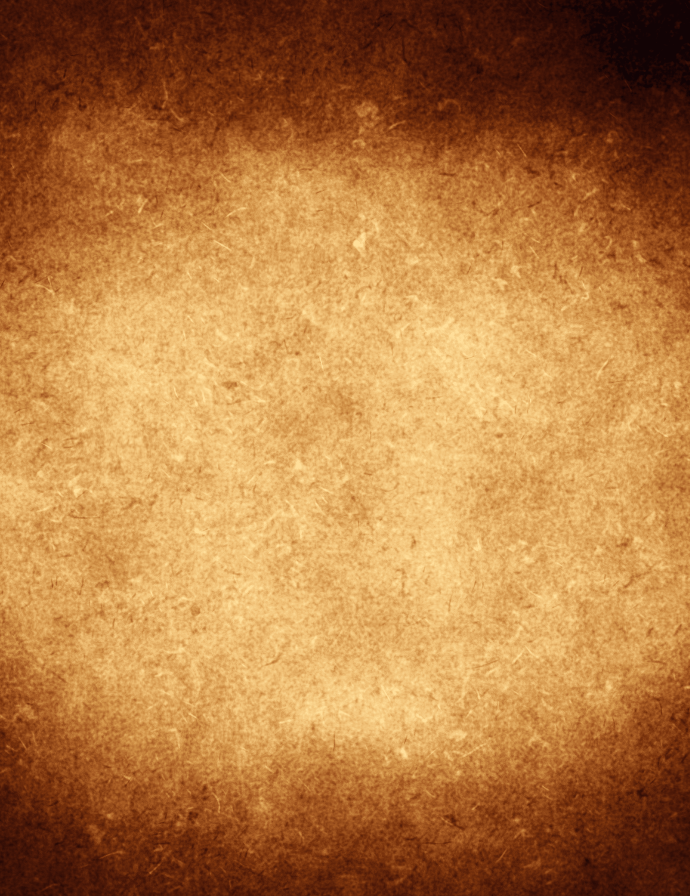
A WebGL 1 fragment shader for this background:

```glsl
precision highp float;
// Weathered parchment backdrop: a warm golden centre with scorched edges.
// A tone field (vignette, soft glows, warped gradient noise, flecks, grain)
// is built first and then coloured through a brown-to-gold ramp.
uniform vec2 u_resolution;

vec2 hashGradient(vec2 cell) {
  vec3 h = fract(vec3(cell.xyx) * vec3(0.1031, 0.1030, 0.0973));
  h += dot(h, h.yzx + 33.33);
  return fract((h.xx + h.yz) * h.zy) * 2.0 - 1.0;
}

float gradientNoise(vec2 p) {
  vec2 i = floor(p);
  vec2 f = p - i;
  vec2 w = f * f * f * (f * (f * 6.0 - 15.0) + 10.0);
  float a = dot(hashGradient(i), f);
  float b = dot(hashGradient(i + vec2(1.0, 0.0)), f - vec2(1.0, 0.0));
  float c = dot(hashGradient(i + vec2(0.0, 1.0)), f - vec2(0.0, 1.0));
  float d = dot(hashGradient(i + 1.0), f - 1.0);
  return mix(mix(a, b, w.x), mix(c, d, w.x), w.y);
}

float fbm(vec2 p, float gain) {
  float sum = 0.0;
  float amplitude = 1.0;
  for (int i = 0; i < 5; i++) {
    sum += amplitude * gradientNoise(p);
    p = mat2(1.6, 1.2, -1.2, 1.6) * p + 17.3;
    amplitude *= gain;
  }
  return sum;
}

float glow(vec2 uv, vec2 centre, vec2 radius) {
  vec2 q = (uv - centre) / radius;
  return exp(-dot(q, q));
}

// Dark bands at top and bottom that curve inward toward the sides
float vignette(vec2 uv) {
  float side = uv.x * 2.0 - 1.0;
  float side2 = side * side;
  float top = smoothstep(-0.05, 0.36, 1.0 - uv.y - 0.10 * side2);
  float bottom = smoothstep(-0.09, 0.24, uv.y - 0.12 * side2);
  return (0.14 + 0.81 * top * bottom) * (1.0 - 0.15 * side2 * side2);
}

// Large lights and shadows
float patches(vec2 uv) {
  float light = 0.20 * glow(uv, vec2(0.13, 0.86), vec2(0.16, 0.07));
  light += 0.15 * glow(uv, vec2(0.48, 0.79), vec2(0.20, 0.06));
  light += 0.09 * glow(uv, vec2(0.20, 0.61), vec2(0.13, 0.09));
  light += 0.11 * glow(uv, vec2(0.66, 0.59), vec2(0.10, 0.07));
  light += 0.12 * glow(uv, vec2(0.02, 0.44), vec2(0.07, 0.08));
  light += 0.09 * glow(uv, vec2(0.36, 0.42), vec2(0.08, 0.14));
  light += 0.09 * glow(uv, vec2(0.63, 0.42), vec2(0.07, 0.13));
  light += 0.10 * glow(uv, vec2(0.54, 0.20), vec2(0.12, 0.06));
  float shade = 0.30 * glow(uv, vec2(0.96, 0.96), vec2(0.22, 0.12));
  shade += 0.13 * glow(uv, vec2(0.65, 0.88), vec2(0.09, 0.05));
  shade += 0.06 * glow(uv, vec2(0.42, 0.53), vec2(0.08, 0.04));
  shade += 0.07 * glow(uv, vec2(0.72, 0.44), vec2(0.05, 0.05));
  shade += 0.06 * glow(uv, vec2(0.13, 0.41), vec2(0.08, 0.06));
  return light - shade;
}

// Short sharp ridges along one direction, gathered in broken clusters
float flecks(vec2 p, float angle, float scale) {
  float c = cos(angle);
  float s = sin(angle);
  vec2 along = mat2(c, -s, s, c) * p * vec2(1.0) + 0.012 * gradientNoise(p * 18.0);
  float ridge = 1.0 - smoothstep(0.0, 0.10, abs(gradientNoise(along * vec2(0.45, 1.0) * scale)));
  float cluster = smoothstep(0.0, 0.35, fbm(p * 8.0 + angle * 7.0, 0.7));
  float breaks = smoothstep(0.0, 0.25, gradientNoise(p * scale * 1.1 + 11.0));
  return ridge * cluster * breaks;
}

vec3 parchmentColor(float tone) {
  vec3 color = mix(vec3(0.07, 0.01, 0.02), vec3(0.17, 0.04, 0.02), smoothstep(-0.15, 0.0, tone));
  float t = clamp(tone, 0.0, 1.2) * 5.0;
  color = mix(color, vec3(0.31, 0.10, 0.03), clamp(t, 0.0, 1.0));
  color = mix(color, vec3(0.48, 0.20, 0.05), clamp(t - 1.0, 0.0, 1.0));
  color = mix(color, vec3(0.66, 0.36, 0.14), clamp(t - 2.0, 0.0, 1.0));
  color = mix(color, vec3(0.82, 0.57, 0.28), clamp(t - 3.0, 0.0, 1.0));
  color = mix(color, vec3(0.94, 0.75, 0.46), clamp(t - 4.0, 0.0, 1.0));
  return mix(color, vec3(1.0, 0.87, 0.60), clamp(t - 5.0, 0.0, 1.0));
}

void main() {
  vec2 uv = gl_FragCoord.xy / u_resolution;
  vec2 p = gl_FragCoord.xy / u_resolution.y;

  // Uneven edges and cloudy stains
  vec2 warp = vec2(fbm(p * 5.0, 0.55), fbm(p * 5.0 + 43.0, 0.55));
  float tone = vignette(uv + 0.02 * warp) + patches(uv + 0.03 * warp);
  float stains = fbm(p * 12.0 + 0.7 * warp, 0.7);
  float mottling = fbm(p * 42.0 + 1.2 * warp, 0.85);

  // Texture fades slightly in the darkest areas
  float strength = mix(0.7, 1.0, smoothstep(0.0, 0.4, tone));
  float grain = gradientNoise(p * 170.0) + gradientNoise(p * 290.0 + 9.0);
  tone += strength * (0.11 * stains + 0.11 * mottling + 0.16 * grain);

  // Pale scratches and darker cracks in crossing directions
  float pale = flecks(p, 0.6, 48.0) + flecks(p + 2.3, -0.8, 62.0);
  float dark = flecks(p + 3.7, 0.2, 55.0) + flecks(p + 6.1, 1.3, 70.0);
  tone += strength * (0.20 * pale - 0.16 * dark);

  gl_FragColor = vec4(parchmentColor(tone), 1.0);
}
```
